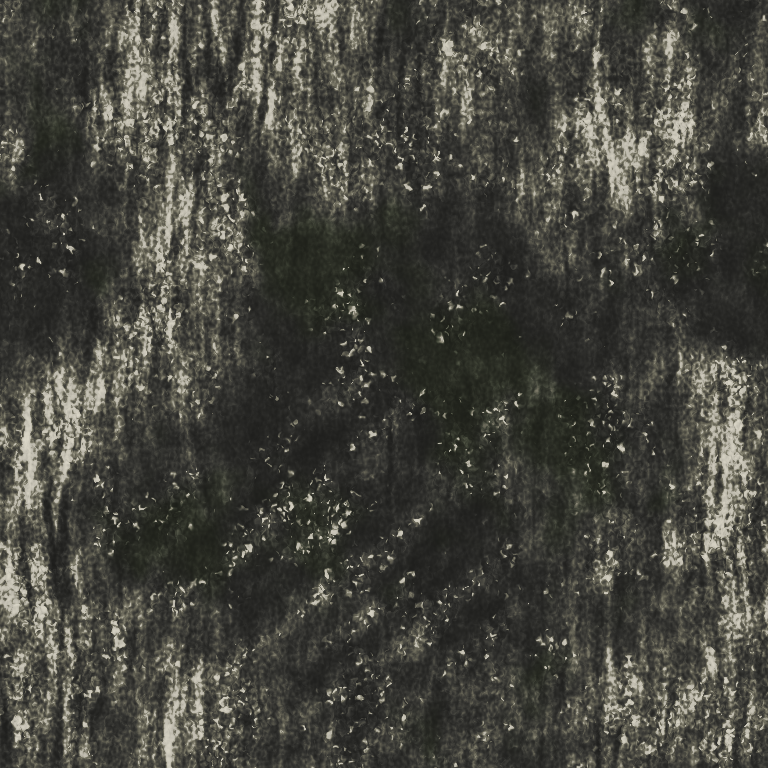
Give the GLSL for this texture, as a Shadertoy shader.

```glsl
vec2 hash2(vec2 p) {
    vec3 q = fract(vec3(p.xyx) * vec3(0.1031, 0.1030, 0.0973));
    q += dot(q, q.yzx + 33.33);
    return fract((q.xx + q.yz) * q.zy);
}

vec2 gradient(vec2 cell) {
    float angle = 6.2832 * hash2(cell + 71.0).x;
    return vec2(cos(angle), sin(angle));
}

float gradientNoise(vec2 p) {
    vec2 i = floor(p), f = fract(p);
    vec2 u = f * f * f * (f * (f * 6.0 - 15.0) + 10.0);
    vec2 e = vec2(0.0, 1.0);
    float low = mix(dot(gradient(i), f), dot(gradient(i + e.yx), f - e.yx), u.x);
    float high = mix(dot(gradient(i + e.xy), f - e.xy), dot(gradient(i + 1.0), f - 1.0), u.x);
    return mix(low, high, u.y);
}

float fbm(vec2 p) {
    float sum = 0.0, amplitude = 1.0;
    for (int i = 0; i < 4; i++) {
        sum += amplitude * gradientNoise(p);
        p = p * 2.03 + 17.3;
        amplitude *= 0.55;
    }
    return sum;
}

// x: distance to the nearest seed, y: random cell value
vec2 cells(vec2 p) {
    vec2 base = floor(p), nearest = vec2(9.0, 0.0);
    for (int y = -1; y <= 1; y++) {
        for (int x = -1; x <= 1; x++) {
            vec2 cell = base + vec2(x, y);
            float d = length(cell + 0.15 + 0.7 * hash2(cell) - p);
            if (d < nearest.x) nearest = vec2(d, hash2(cell + 37.0).y);
        }
    }
    return nearest;
}

float blob(vec2 p, vec2 centre, vec2 radius) {
    vec2 d = (p - centre) / radius;
    float r2 = dot(d, d);
    return exp(-r2 * r2);
}

// Broad layout: pale bare wood around a dark, weathered middle
float bareWood(vec2 p) {
    vec2 q = p + 0.08 * vec2(fbm(p * 5.0), fbm(p * 5.0 + 40.0));
    float wood = 0.64 + 0.65 * fbm(p * vec2(7.0, 4.5) + 8.0);
    wood -= 0.62 * blob(q, vec2(0.53, 0.40), vec2(0.34, 0.37));
    wood -= 0.30 * blob(q, vec2(0.42, 0.62), vec2(0.13, 0.12));
    wood -= 0.90 * blob(q, vec2(0.03, 0.65), vec2(0.15, 0.12));
    wood -= 0.95 * blob(q, vec2(0.97, 0.67), vec2(0.12, 0.15));
    wood += 0.25 * blob(q, vec2(0.24, 0.78), vec2(0.13, 0.25));
    wood += 0.35 * blob(q, vec2(0.03, 0.36), vec2(0.08, 0.18));
    wood += 0.35 * blob(q, vec2(0.90, 0.80), vec2(0.05, 0.10));
    wood += 0.30 * blob(q, vec2(0.43, 0.97), vec2(0.07, 0.12));
    wood += 0.30 * blob(q, vec2(0.92, 0.30), vec2(0.08, 0.25));
    return clamp(wood, 0.0, 1.1);
}

float fibres(vec2 p) {
    float fine = gradientNoise(p * vec2(110.0, 17.0));
    float wide = gradientNoise(p * vec2(50.0, 6.0) + 9.0);
    float pale = smoothstep(0.1, 0.45, gradientNoise(p * vec2(70.0, 9.0) + 31.0));
    return 1.5 * fine + 1.5 * wide + 1.0 * (pale - 0.12);
}

float cracks(vec2 p) {
    float line = abs(gradientNoise(p * vec2(20.0, 2.2) + 3.0));
    float present = smoothstep(0.0, 0.3, gradientNoise(p * vec2(7.0, 4.0) + 60.0));
    return present * (1.0 - smoothstep(0.02, 0.11, line));
}

// Rounded flakes with a pale rim and dark gaps
float flakes(vec2 p, vec2 frequency) {
    vec2 c = cells(p * frequency);
    float body = 1.0 - smoothstep(0.35, 0.70, c.x);
    float rim = smoothstep(0.1, 0.32, c.x) * body;
    return body * (1.1 * c.y - 0.35) + 0.5 * rim - 0.35;
}

float specks(vec2 p, vec2 frequency, float cluster) {
    vec2 c = cells(p * frequency + 19.0);
    float size = mix(0.18, 0.5, fract(c.y * 57.0));
    float chosen = smoothstep(0.84, 1.0, c.y + 0.45 * cluster);
    return chosen * (1.0 - smoothstep(0.25 * size, size, c.x));
}

vec3 woodColour(float light, float moss) {
    vec3 shade = mix(vec3(1.0, 1.0, 0.94), vec3(1.02, 1.0, 0.86), smoothstep(0.17, 0.38, light));
    shade = mix(shade, vec3(1.02, 1.0, 0.93), smoothstep(0.45, 0.75, light));
    return light * mix(shade, vec3(0.96, 1.02, 0.82), moss);
}

void mainImage(out vec4 fragColor, in vec2 fragCoord) {
    vec2 p = fragCoord / iResolution.xy;
    vec2 warped = p + vec2(0.010 * fbm(p * vec2(9.0, 5.0)), 0.006 * gradientNoise(p * 30.0));
    warped.x += 0.003 * gradientNoise(p * 55.0);
    vec2 rough = warped + 0.006 * vec2(gradientNoise(p * 140.0), gradientNoise(p * 140.0 + 50.0));

    float wood = bareWood(p);
    float middle = blob(p, vec2(0.48, 0.25), vec2(0.32, 0.25));

    // Slanting scars across the lower middle
    vec2 slant = vec2(dot(warped, vec2(0.77, 0.64)), dot(warped, vec2(-0.64, 0.77)));
    float scar = middle * gradientNoise(slant * vec2(5.0, 26.0));
    float cluster = fbm(p * vec2(12.0, 8.0) + 23.0) + 1.2 * scar;
    float patches = smoothstep(-0.1, 0.5, cluster);

    // Tone in steps of brightness, from smooth layers to small grains
    float tone = mix(-0.95, 1.0, wood) + 0.7 * fbm(p * 22.0) + 1.2 * scar;
    tone += (0.2 + 0.8 * wood) * (fibres(warped) - 1.3 * cracks(warped));
    float grain = flakes(rough, vec2(92.0, 58.0)) + 0.7 * flakes(rough + 0.37, vec2(150.0, 112.0));
    tone += (0.35 + 0.35 * wood + 0.5 * patches) * grain;
    tone += (0.8 + 0.7 * wood) * gradientNoise(p * vec2(215.0, 160.0));
    float spots = specks(rough, vec2(78.0, 64.0), cluster) + 0.8 * specks(rough, vec2(125.0, 105.0), cluster);
    tone += (2.6 - 1.3 * wood) * min(spots, 1.0);

    float light = 0.10 + 0.125 * exp(0.9 * tone);
    light = mix(light, 0.85 - 0.1 / (light + 0.05), smoothstep(0.5, 0.75, light));
    float moss = smoothstep(-0.1, 0.35, fbm(p * 4.0 + 5.0)) * (1.0 - smoothstep(0.1, 0.5, wood));
    moss *= 1.0 - smoothstep(0.25, 0.45, light);
    fragColor = vec4(woodColour(light, moss), 1.0);
}
```
